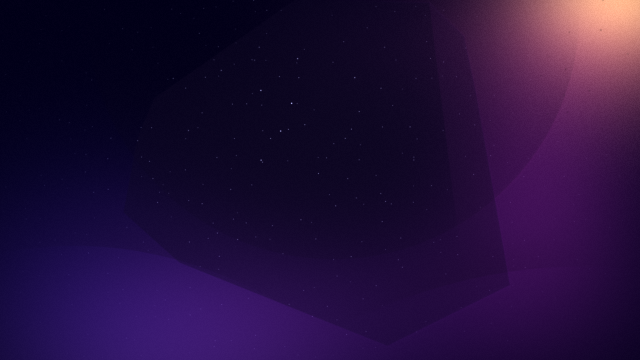
Give the GLSL for this background, as a Shadertoy shader.

```glsl
// Night-violet backdrop with a dark faceted crystal, faint arcs, stars and a peach corner glow.

const vec3 NAVY = vec3(0.005, 0.0, 0.09);
const vec3 INK = vec3(0.055, 0.03, 0.135);
const vec3 STAR = vec3(0.75, 0.78, 0.95);

float hash(vec2 p) {
    vec3 q = fract(vec3(p.xyx) * 0.1031);
    q += dot(q, q.yzx + 33.33);
    return fract((q.x + q.y) * q.z);
}

// Soft elliptical light: 1 at the centre, fading with the radii.
float glow(vec2 p, vec2 centre, vec2 radii) {
    vec2 d = (p - centre) / radii;
    return exp(-dot(d, d));
}

// Antialiased fill for a signed distance.
float fill(float d, float blur) {
    return 1.0 - smoothstep(-blur, blur, d);
}

// Signed distance to the crystal outline.
float crystal(vec2 p) {
    vec2 v[10] = vec2[10](
        vec2(0.822, 1.002), vec2(1.192, 0.993), vec2(1.289, 0.900), vec2(1.322, 0.745),
        vec2(1.417, 0.208), vec2(1.076, 0.039), vec2(0.498, 0.271), vec2(0.343, 0.410),
        vec2(0.382, 0.618), vec2(0.428, 0.727));
    float d = 1e3;
    float side = 1.0;
    for (int i = 0, j = 9; i < 10; j = i, i++) {
        vec2 e = v[j] - v[i];
        vec2 w = p - v[i];
        vec2 b = w - e * clamp(dot(w, e) / dot(e, e), 0.0, 1.0);
        d = min(d, dot(b, b));
        bvec3 c = bvec3(p.y >= v[i].y, p.y < v[j].y, e.x * w.y > e.y * w.x);
        if (all(c) || !any(c)) side = -side;
    }
    return side * sqrt(d);
}

// Signed distance to the line through a and b, negative to its right.
float halfPlane(vec2 p, vec2 a, vec2 b) {
    vec2 e = normalize(b - a);
    return dot(p - a, vec2(-e.y, e.x));
}

// One layer of scattered stars, one candidate per cell.
float stars(vec2 p, float cell, float radius, float density, float seed) {
    vec2 id = floor(p / cell) + seed;
    vec2 spot = 0.15 + 0.7 * vec2(hash(id + 17.0), hash(id + 59.0));
    float d = length(fract(p / cell) - spot) * cell;
    float lit = step(1.0 - density, hash(id)) * (0.35 + 0.65 * hash(id + 83.0));
    return lit * exp(-d * d / (radius * radius));
}

// Broad lights behind everything.
vec3 backdrop(vec2 p) {
    vec3 c = NAVY;
    c += vec3(0.02, 0.015, 0.09) * glow(p, vec2(0.20, 0.20), vec2(0.40));
    c += vec3(0.17, 0.085, 0.25) * glow(p, vec2(0.50, -0.02), vec2(0.50, 0.38));
    c += vec3(0.12, 0.03, 0.15) * glow(p, vec2(1.00, 0.18), vec2(0.70, 0.30));
    c += vec3(0.06, 0.02, 0.05) * glow(p, vec2(1.08, 0.85), vec2(0.30, 0.20));
    c += vec3(0.23, 0.06, 0.22) * glow(p, vec2(1.50, 0.56), vec2(0.30, 0.45));
    c += vec3(0.58, 0.32, 0.26) * glow(p, vec2(1.71, 0.95), vec2(0.32, 0.25));
    c += vec3(0.42, 0.42, 0.18) * glow(p, vec2(1.72, 1.02), vec2(0.22, 0.15));
    return c;
}

void mainImage(out vec4 fragColor, in vec2 fragCoord) {
    vec2 p = fragCoord / iResolution.y;
    p.x += 0.5 * (16.0 / 9.0 - iResolution.x / iResolution.y);
    float blur = max(1.0 / iResolution.y, 0.002);
    vec3 col = backdrop(p);

    // Low hills, each fading away from its crest
    float leftHill = 0.317 - 0.49 * pow(p.x - 0.21, 2.0);
    float rightHill = 0.26 - 0.36 * pow(p.x - 1.62, 2.0);
    col *= 1.0 - 0.14 * fill(leftHill - p.y, blur) * glow(p, vec2(0.42, leftHill), vec2(0.28, 0.10));
    col *= 1.0 - 0.12 * fill(rightHill - p.y, blur) * glow(p, vec2(1.33, rightHill), vec2(0.25, 0.10));

    // Large disc with a faint rim
    float disc = length(p - vec2(0.926, 0.963)) - 0.683;
    float discFade = smoothstep(1.0, 0.65, p.y);
    col = mix(col, col * 0.86 + INK * 0.08, fill(disc, blur) * discFade);
    col += vec3(0.025, 0.01, 0.02) * exp(-abs(disc) / 0.003) * glow(p, vec2(1.46, 0.50), vec2(0.18, 0.25));

    // Crystal body and the brighter facet on its right
    float body = crystal(p);
    float inside = fill(body, blur);
    float core = glow(p, vec2(0.90, 0.60), vec2(0.50, 0.36));
    col = mix(col, INK, inside * (0.22 + 0.55 * core));
    float facet = halfPlane(p, vec2(1.192, 0.993), vec2(1.235, 0.65));
    col += vec3(0.028, 0.008, 0.024) * (1.0 - fill(facet, blur)) * inside * smoothstep(0.2, 0.65, p.y);
    col += vec3(0.014, 0.005, 0.02) * exp(-abs(body) / 0.003) * smoothstep(0.8, 1.3, p.x);

    // Stars, brightest around the crystal core
    float warmth = glow(p, vec2(1.75, 1.0), vec2(0.38, 0.35));
    float field = glow(p, vec2(0.85, 0.60), vec2(0.60, 0.48)) * (1.0 - warmth);
    float bright = stars(p, 0.085, 0.0021, 0.32, 3.0) * glow(p, vec2(0.78, 0.67), vec2(0.35, 0.20));
    float faint = stars(p, 0.045, 0.0018, 0.42, 41.0) * field;
    col += STAR * (bright + 0.38 * faint);

    // Dark specks and fine grain, strongest in the warm light
    col *= 1.0 - 0.4 * warmth * stars(p, 0.055, 0.0025, 0.4, 97.0);
    float grain = hash(floor(p * 432.0)) - 0.5;
    col += grain * (0.012 + 0.06 * warmth * (1.0 - 0.5 * warmth));

    fragColor = vec4(clamp(col, 0.0, 1.0), 1.0);
}
```
